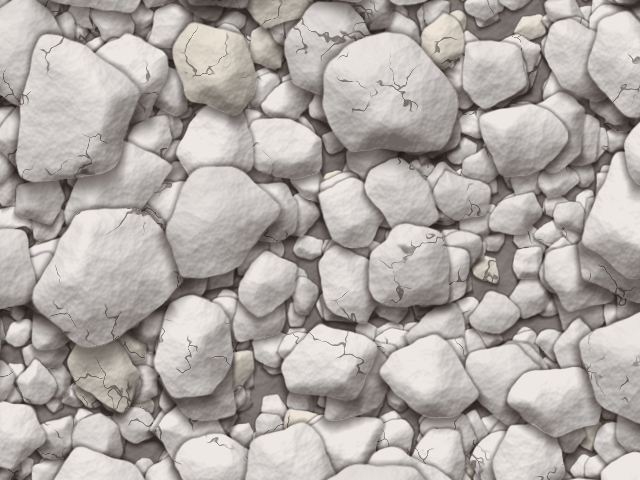
Reproduce this texture procedurally as a Shadertoy shader.

```glsl
const float TAU = 6.2831853;
const int LAYERS = 6;
const int SIDES = 7;
const vec3 LIGHT = vec3(-0.24, 0.60, 0.76);
const vec3 CHALK = vec3(1.0, 0.977, 0.963);
const vec3 EARTH = vec3(1.0, 0.87, 0.82);
const vec3 OCHRE = vec3(1.0, 0.95, 0.87);

vec2 hash2(vec2 p) {
    vec3 q = fract(vec3(p.xyx) * vec3(0.1031, 0.1030, 0.0973));
    q += dot(q, q.yzx + 33.33);
    return fract((q.xx + q.yz) * q.zy);
}

// Distances to the nearest and second nearest cell point
vec2 cellular(vec2 p) {
    vec2 base = floor(p), nearest = vec2(9.0);
    for (int y = -1; y <= 1; y++)
    for (int x = -1; x <= 1; x++) {
        vec2 cell = base + vec2(x, y);
        float d = length(cell + hash2(cell) - p);
        nearest = d < nearest.x ? vec2(d, nearest.x) : vec2(nearest.x, min(nearest.y, d));
    }
    return nearest;
}

vec2 waves(vec2 p) {
    vec2 sum = vec2(0.0);
    float gain = 0.5;
    for (int i = 0; i < 4; i++) {
        sum += gain * sin(p.yx + 1.3 * sin(p * 0.7 + float(i)));
        p = mat2(1.5, 1.2, -1.2, 1.5) * p + 2.7;
        gain *= 0.55;
    }
    return sum;
}

// Height of the chalky surface grain
float grain(vec2 p) {
    return 0.016 * cellular(p * 17.0).x
         + 0.006 * cellular(p * 43.0 + 5.0).x
         + 0.0028 * cellular(p * 105.0 + 9.0).x;
}

// Blocky polygon: returns outline distance, its gradient and the facet normal
float rock(vec2 p, vec2 id, out vec2 outward, out vec3 normal) {
    vec2 shape = hash2(id + 17.0);
    vec2 axis = vec2(cos(TAU * shape.x), sin(TAU * shape.x));
    vec2 tilt = (hash2(id + 29.0) - 0.5) * 0.65;
    float edgeSum = 0.0;
    float facetSum = exp(-18.0 * (0.3 - dot(tilt, p)));
    vec2 slope = tilt * facetSum;
    outward = vec2(0.0);
    for (int i = 0; i < SIDES; i++) {
        vec2 rnd = hash2(id + 7.3 * float(i) + 41.0);
        float angle = (float(i) + 0.8 * rnd.x) * TAU / float(SIDES) + TAU * shape.y;
        vec2 dir = vec2(cos(angle), sin(angle));
        float reach = (0.8 + 0.25 * rnd.y) * (1.0 - 0.28 * abs(dot(dir, axis)));
        float edge = dot(p, dir) - reach;
        float steep = 0.35 + 1.05 * fract(rnd.x * 7.0 + rnd.y);
        float edgeWeight = exp(20.0 * edge);
        float facetWeight = exp(18.0 * edge * steep);
        edgeSum += edgeWeight;
        outward += dir * edgeWeight;
        facetSum += facetWeight;
        slope += dir * steep * facetWeight;
    }
    outward /= edgeSum;
    normal = normalize(vec3(slope / facetSum, 1.0));
    return log(edgeSum) / 20.0;
}

// Painted pile, small stones first; shade holds the light left in the gaps
void pile(vec2 p, float pixel, out vec3 normal, out float shade, out vec2 top) {
    normal = vec3(0.0, 0.0, 1.0);
    shade = 0.6;
    top = vec2(0.0);
    for (int layer = 0; layer < LAYERS; layer++) {
        float level = float(layer) / float(LAYERS - 1);
        float size = 0.066 * pow(1.35, float(layer));
        vec2 seed = vec2(61.0, 37.0) * float(layer + 1);
        vec2 q = p / size + 0.37 * float(layer);
        q += 0.04 * waves(q * 5.0);
        for (int y = -1; y <= 1; y++)
        for (int x = -1; x <= 1; x++) {
            vec2 cell = floor(q) + vec2(x, y);
            vec2 id = cell + seed;
            vec2 rnd = hash2(id + 3.0);
            if (rnd.x > mix(1.0, 0.46, level)) continue;
            float radius = 0.46 + 0.15 * rnd.y;
            vec2 local = (q - cell - 0.5 - 0.5 * (hash2(id) - 0.5)) / radius;
            if (dot(local, local) > 3.6) continue;
            vec2 outward;
            vec3 facet;
            float d = rock(local, id, outward, facet);
            float soft = 1.3 * pixel / (size * radius);
            float cover = 1.0 - smoothstep(-soft, soft, d);
            float reach = 0.1 + 0.25 * max(-outward.y, 0.0);
            shade *= mix(0.46, 1.0, smoothstep(-0.05, reach, d));
            shade = mix(shade, 1.0, cover);
            normal = mix(normal, facet, cover);
            if (cover > 0.5) top = id;
        }
    }
}

void mainImage(out vec4 fragColor, in vec2 fragCoord) {
    vec2 p = fragCoord / iResolution.y;
    vec3 normal;
    float shade;
    vec2 id;
    pile(p, 1.0 / iResolution.y, normal, shade, id);

    // Surface relief, shifted for each stone
    vec2 rnd = hash2(id + 83.0);
    vec2 s = p + 3.0 * rnd;
    vec2 e = vec2(0.0025, 0.0);
    vec2 bump = vec2(grain(s + e) - grain(s - e), grain(s + e.yx) - grain(s - e.yx)) / (2.0 * e.x);
    normal = normalize(normal + vec3(0.11 * waves(s * 21.0) - 0.3 * bump, 0.0));

    // Fine broken cracks
    vec2 warped = s * 11.0 + 0.3 * waves(s * 45.0);
    vec2 cells = cellular(warped);
    float broken = smoothstep(0.1, 0.5, waves(s * 23.0).x) * step(0.4, rnd.x);
    float crack = broken * (1.0 - smoothstep(0.01, 0.06, cells.y - cells.x));

    // Overcast light and warm chalk tones
    float diffuse = max(dot(normal, LIGHT), 0.0);
    float tone = (0.44 + 0.51 * diffuse) * (0.95 + 0.1 * rnd.y);
    tone *= 1.0 + 0.025 * waves(s * 28.0).y;
    tone *= max(shade, 0.24) * (1.0 - 0.4 * crack);
    tone = min(tone, 0.93);
    vec3 tint = mix(EARTH, CHALK, smoothstep(0.1, 0.75, tone));
    tint = mix(tint, OCHRE, 0.6 * step(0.94, rnd.x));
    fragColor = vec4(tone * tint, 1.0);
}
```
